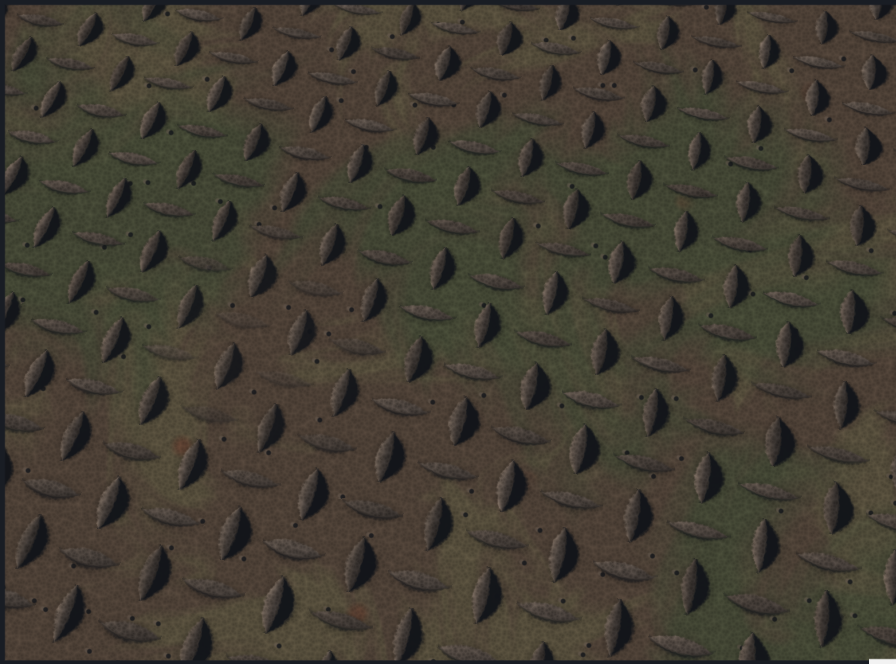
A Shadertoy shader for this texture:

```glsl
#define BROWN vec3(.30, .25, .21)
#define OCHRE vec3(.33, .30, .23)
#define GREEN vec3(.25, .275, .20)
#define RUST vec3(.38, .21, .16)
#define SHADOW vec3(.07, .08, .10)
#define STEEL vec3(.21, .19, .18)
#define LIT vec3(.41, .36, .32)
#define UPRIGHT_LEN .49
#define FLAT_LEN .46
#define GRIT .11
#define WORN_SPOT vec2(.38, .47)
#define FRAME .0075

// Tilted plate: lug axis up, lug axis across, origin (homogeneous columns)
const mat3 PLATE = mat3(.0367, .0890, .0235,
                        .0922, -.0250, -.0065,
                        .7255, .1031, 1.);

vec2 hash2(vec2 p) {
    vec2 k = vec2(dot(p, vec2(127.1, 311.7)), dot(p, vec2(269.5, 183.3)));
    return fract(sin(k) * 43758.5);
}

// Cellular noise: distance to the nearest seed, and that seed's random value
vec2 cells(vec2 p) {
    vec2 base = floor(p), best = vec2(9., 0.);
    for (int y = -1; y <= 1; y++)
    for (int x = -1; x <= 1; x++) {
        vec2 cell = base + vec2(x, y), seed = hash2(cell);
        float d = length(cell + seed - p);
        if (d < best.x) best = vec2(d, fract(seed.x * 17. + seed.y * 31.));
    }
    return best;
}

// Layered, warped sines, roughly -1 to 1
float mottle(vec2 p) {
    float sum = 0., amp = .6;
    for (int i = 0; i < 5; i++) {
        p = mat2(1.5, 1.1, -1.1, 1.5) * p + 1.7;
        p += .6 * sin(p.yx * 1.3);
        sum += amp * sin(p.x) * sin(p.y);
        amp *= .62;
    }
    return sum;
}

// Coverage of the strip between two edges
float strip(float x, float lo, float hi, float soft) {
    return smoothstep(-soft, soft, x - lo) * smoothstep(-soft, soft, hi - x);
}

// Painted and stained ground between the lugs
vec3 ground(vec2 p) {
    float stain = mottle(p * 2.3 + 4.), patches = mottle(p * 5. + 9.);
    float band = abs(p.y - .9 + .5 * p.x);
    vec3 col = mix(BROWN, OCHRE, smoothstep(-.05, .5, patches));
    col = mix(col, GREEN, .85 * smoothstep(-.1, .5, stain + .45 - 1.8 * band));
    vec2 fleck = cells(p * 6.);
    float rust = (1. - smoothstep(.03, .13, fleck.x)) * step(.85, fleck.y);
    return mix(col, RUST, .55 * rust * smoothstep(-.3, .4, patches));
}

void mainImage(out vec4 fragColor, in vec2 fragCoord) {
    vec2 uv = fragCoord / iResolution.xy;
    vec2 p = uv * vec2(1.343, 1.);
    vec3 w = inverse(PLATE) * vec3(p, 1.);
    vec2 q = w.xy / w.z;
    float soft = .012 + .5 * length(fwidth(q));

    // Grit and scattered crumbs with a lit left side
    float grain = cells(p * 170.).x + .6 * cells(p * 75.).x - .74;
    vec3 col = ground(p) * (1. + 2. * GRIT * grain);
    vec2 crumb = cells(p * 24.), glint = cells(p * 24. + vec2(.1, -.04));
    float loose = step(.82, crumb.y);
    col = mix(col, LIT, .5 * loose * (1. - smoothstep(.04, .12, glint.x)));
    col = mix(col, SHADOW, .8 * loose * (1. - smoothstep(.05, .12, crumb.x)));

    // Checkerboard of lugs, alternating upright and flat
    vec2 id = round(q);
    bool upright = mod(id.x + id.y, 2.) < .5;
    vec2 rnd = hash2(id + 40.);
    vec2 c = q - id + (rnd - .5) * .04;
    float along = upright ? c.x / UPRIGHT_LEN : c.y / FLAT_LEN;
    float across = (upright ? c.y : -c.x) + .025 * grain;
    float taper = (1. - along * along) * mix(.9, 1.1, rnd.x);
    vec3 edges = taper * (upright ? vec3(-.16, .065, .29) : vec3(-.13, .115, .17));

    // Soft dirt round the lug, cast shadow, then the lit body
    float worn = 1. - smoothstep(.05, .24, length(p - WORN_SPOT));
    float fade = upright ? 1. - .1 * worn : 1. - .6 * worn;
    float halo = strip(across, edges.x - .03, edges.z + .05, .1);
    col *= 1. - .16 * halo * fade;
    float shade = strip(across, edges.y - .02, edges.z, soft + .015);
    col = mix(col, SHADOW, shade * fade * (upright ? .97 : .6));
    float t = clamp((across - edges.x) / max(edges.y - edges.x, .02), 0., 1.);
    float dim = upright ? smoothstep(-.1, .9, t) : .45 + .3 * t + .25 * along;
    vec3 metal = mix(LIT, STEEL, clamp(dim, 0., 1.)) * mix(.88, 1.06, rnd.y);
    metal *= 1. + 3.5 * GRIT * grain;
    col = mix(col, metal, strip(across, edges.x, edges.y, soft) * fade);

    // Dark frame on three sides, with a pale tab at the lower right
    float px = 1. / iResolution.y;
    float inset = min(min(p.x, 1. - p.y), p.y + .002);
    col = mix(SHADOW * 1.4, col, smoothstep(FRAME - px, FRAME + px, inset));
    float tab = step(.97, uv.x) * (1. - smoothstep(FRAME - px, FRAME + px, p.y));
    fragColor = vec4(mix(col, vec3(.95), tab), 1.);
}
```
